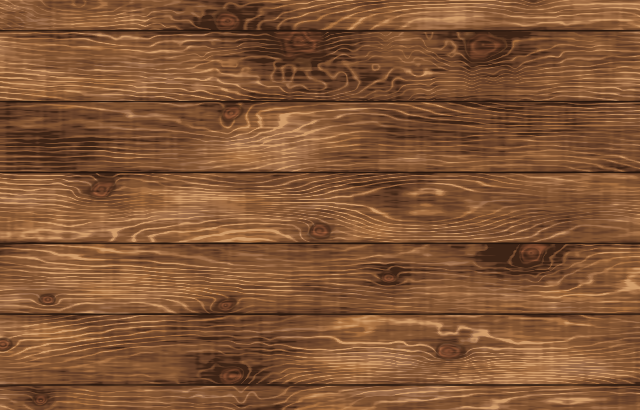
This texture is drawn by a WebGL 2 fragment shader. Its source:

```glsl
#version 300 es
precision highp float;

uniform vec2 u_resolution;
out vec4 fragColor;

// Layout, in units of the canvas height
const float PLANK = 0.1728;
const float FIRST_SEAM = 0.061;
const float SEAM_HALF = 0.0018;
const float KNOT_PITCH = 0.4;
const int KNOTS_PER_PLANK = 4;
const float KNOT_GAPS = 0.36;
const float KNOT_MIN = 0.010;
const float KNOT_MAX = 0.043;

// Grain
const float BASE_TONE = 0.63;
const float RINGS = 13.0;
const float RING_WARP = 8.0;
const float RING_CONTRAST = 0.66;
const float FIBRE_CONTRAST = 0.58;
const float BLOTCH_CONTRAST = 0.45;
const float BROAD_CONTRAST = 0.55;
const float STAIN_DEPTH = 0.62;

// Colours
const vec3 SEAM = vec3(0.14, 0.08, 0.05);
const vec3 CHAR = vec3(0.24, 0.14, 0.085);
const vec3 UMBER = vec3(0.40, 0.25, 0.16);
const vec3 BROWN = vec3(0.51, 0.33, 0.195);
const vec3 GOLD = vec3(0.67, 0.44, 0.24);
const vec3 DUSTY = vec3(0.61, 0.43, 0.31);
const vec3 PALE = vec3(0.82, 0.61, 0.41);
const vec3 KNOT_BROWN = vec3(0.50, 0.29, 0.18);

float hash(vec2 p) {
    return fract(sin(dot(p, vec2(127.1, 311.7))) * 43758.5453);
}

float noise(vec2 p) {
    vec2 i = floor(p), f = fract(p);
    f = f * f * (3.0 - 2.0 * f);
    vec2 e = vec2(1.0, 0.0);
    return mix(mix(hash(i), hash(i + e), f.x),
               mix(hash(i + e.yx), hash(i + e.xx), f.x), f.y);
}

// Wood colour from dark (0) to light (1)
vec3 woodRamp(float tone, float dust) {
    vec3 c = mix(CHAR, UMBER, smoothstep(0.02, 0.24, tone));
    c = mix(c, BROWN, smoothstep(0.22, 0.48, tone));
    c = mix(c, mix(GOLD, DUSTY, dust), smoothstep(0.48, 0.72, tone));
    return mix(c, PALE, smoothstep(0.72, 1.0, tone));
}

void main() {
    vec2 p = gl_FragCoord.xy / u_resolution.y;
    float pixel = 1.0 / u_resolution.y;

    // Planks stacked upward
    float level = (p.y - FIRST_SEAM) / PLANK;
    float row = floor(level);
    float across = level - row;
    vec2 q = vec2(p.x, across * PLANK);
    vec2 seed = vec2(row * 7.31 + 20.0, row * 13.7 + 40.0);

    // Knots bend the grain, stain the wood and show a ringed face
    float wobble = noise(q * 38.0 + seed) - 0.5;
    float grainY = q.y, bump = 0.0, stain = 0.0, rim = 0.0, face = 0.0, faceTone = 0.0;
    for (int i = 0; i < KNOTS_PER_PLANK; i++) {
        vec2 id = vec2(float(i), row + 2.0);
        if (hash(id + 3.1) < KNOT_GAPS) continue;
        float size = hash(id + 8.7);
        float radius = mix(KNOT_MIN, KNOT_MAX, size * size);
        vec2 centre = vec2((float(i) + hash(id + 5.3)) * KNOT_PITCH,
                           PLANK * mix(0.12, 0.88, hash(id + 1.9)));
        vec2 d = (q - centre) / radius * vec2(0.75, 1.0);
        float dist = length(d) * (1.0 + 0.7 * wobble);
        grainY -= d.y * radius * 0.7 * exp(-0.06 * d.x * d.x - 0.15 * d.y * d.y);
        bump += mix(1.5, 5.0, size) * exp(-0.6 * dist);
        bump += 3.0 * (hash(id + 6.1) - 0.5) * exp(-0.025 * d.x * d.x - 0.2 * d.y * d.y);
        stain = max(stain, mix(0.5, 1.1, size) * exp(-0.09 * d.x * d.x - 0.11 * d.y * d.y));
        float edge = (dist - 1.05) * 4.5;
        rim = max(rim, exp(-edge * edge));
        float inside = 1.0 - smoothstep(0.75, 1.1, dist);
        face = max(face, inside);
        faceTone += inside * (0.5 + 0.5 * cos(dist * 13.0 + 5.0 * wobble));
    }

    // Growth rings: contours of a slowly warped height, closing into long eyes
    float warp = noise(vec2(q.x * 2.3, q.y * 11.0) + seed);
    float ripple = noise(vec2(q.x * 9.0, q.y * 35.0) + seed);
    float jitter = noise(vec2(q.x * 32.0, q.y * 90.0) + seed);
    float height = RINGS * grainY / PLANK + RING_WARP * warp + 0.8 * ripple + 0.3 * jitter + bump;
    float phase = 6.28318 * height;
    float wave = 0.5 + 0.5 * cos(phase + 0.6 * sin(phase));
    float ringFade = 1.0 - smoothstep(0.35, 0.9, fwidth(height));
    float ringPatch = mix(0.2, 1.0, noise(vec2(q.x * 4.0, q.y * 20.0) + seed + 9.0));
    float rings = (wave * wave - 0.375) * ringFade * max(ringPatch, 0.9 * stain);

    // Fibres, blotches, broad light and dark areas, faint saw marks
    float fibre = 0.6 * noise(vec2(q.x * 14.0, q.y * 210.0) + seed)
                + 0.4 * noise(vec2(q.x * 45.0, q.y * 330.0) + seed) - 0.5;
    float blotch = 0.6 * noise(vec2(q.x * 6.0, q.y * 24.0) + seed + 31.0)
                 + 0.4 * noise(vec2(q.x * 17.0, q.y * 60.0) + seed + 57.0) - 0.5;
    float broad = noise(vec2(q.x * 3.2, q.y * 9.0) + seed + 83.0) - 0.5;
    float saw = noise(vec2(q.x * 110.0, q.y * 14.0) + seed) - 0.5;

    float seamDist = min(across, 1.0 - across) * PLANK;
    float tone = BASE_TONE + 0.16 * (hash(seed) - 0.5);
    tone += RING_CONTRAST * rings + FIBRE_CONTRAST * fibre + 0.11 * saw;
    tone += BLOTCH_CONTRAST * blotch + BROAD_CONTRAST * broad;
    tone -= STAIN_DEPTH * stain * (0.75 + 1.2 * blotch);
    tone -= 0.26 * exp(-seamDist / 0.012);

    // Shading: wood, knot faces, dark rims
    vec3 colour = woodRamp(tone, noise(q * vec2(7.0, 25.0) + seed + 71.0));
    vec3 knotColour = KNOT_BROWN * (0.75 + 0.3 * faceTone + 0.7 * fibre + 0.5 * blotch);
    colour = mix(colour, knotColour, 0.8 * face);
    colour = mix(colour, CHAR, 0.6 * rim);

    // Seams of slightly uneven width
    float gap = SEAM_HALF * mix(0.7, 1.25, noise(vec2(p.x * 30.0, floor(level + 0.5))));
    colour = mix(SEAM, colour, smoothstep(gap - 0.8 * pixel, gap + 0.8 * pixel, seamDist));
    fragColor = vec4(colour, 1.0);
}
```
